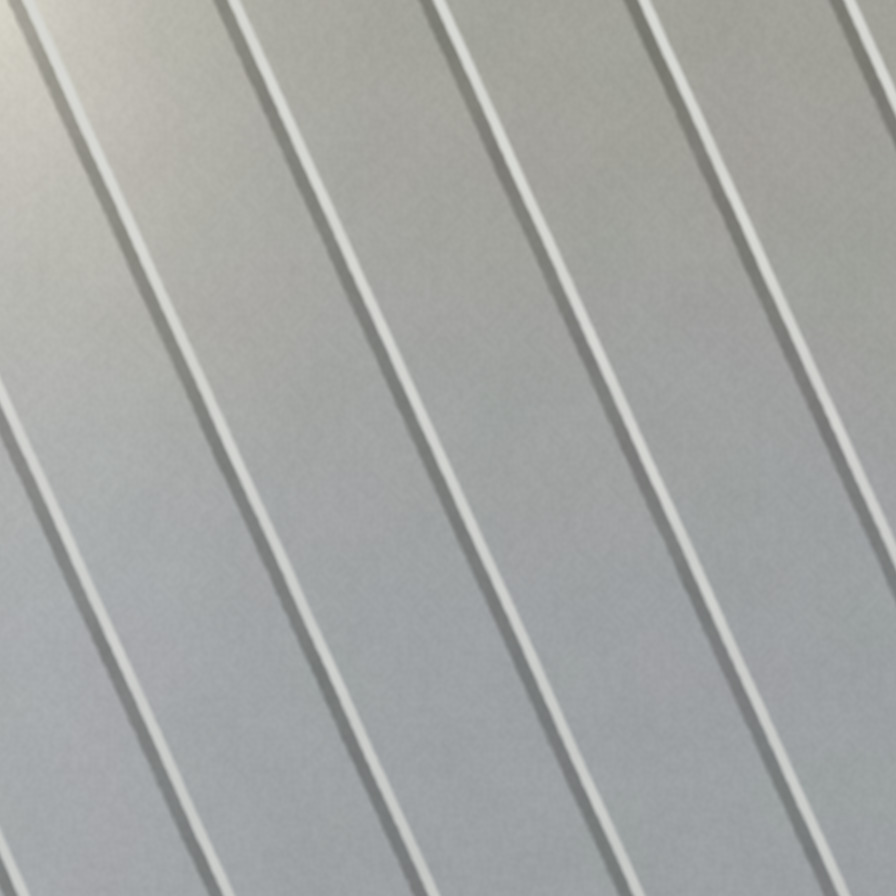
Reproduce this texture procedurally as a three.js fragment shader.

```glsl
// Brushed grey metal panel with slanted raised ribs, each lit on its right and shaded on its left.
varying vec2 vUv;

const float SLOPE = 0.453;       // sideways shift per unit of descent
const float PERIOD = 0.229;      // horizontal distance between ribs
const float FIRST_RIB = 0.032;   // where a rib meets the top edge

const vec3 METAL = vec3(0.618, 0.627, 0.617);
const vec3 WARM_TINT = vec3(0.012, 0.001, -0.016);
const vec3 COOL_TINT = vec3(-0.003, 0.002, 0.020);
const vec3 GLOW = vec3(0.190, 0.180, 0.165);
const vec3 SHADOW = vec3(0.455, 0.462, 0.448);
const vec3 HIGHLIGHT = vec3(0.845, 0.850, 0.835);

float hash(float n) {
  return fract(sin(n * 127.1) * 4375.85);
}

vec2 gradientAt(vec2 cell) {
  float angle = 6.28318 * hash(dot(cell, vec2(1.0, 57.31)));
  return vec2(cos(angle), sin(angle));
}

// Gradient noise, roughly -0.7 to 0.7
float noise(vec2 p) {
  vec2 i = floor(p);
  vec2 f = fract(p);
  vec2 w = f * f * f * (f * (f * 6.0 - 15.0) + 10.0);
  vec2 e = vec2(1.0, 0.0);
  float a = dot(gradientAt(i), f);
  float b = dot(gradientAt(i + e.xy), f - e.xy);
  float c = dot(gradientAt(i + e.yx), f - e.yx);
  float d = dot(gradientAt(i + e.xx), f - e.xx);
  return mix(mix(a, b, w.x), mix(c, d, w.x), w.y);
}

// Soft-edged band around a centre
float band(float x, float centre, float halfWidth, float blur) {
  return 1.0 - smoothstep(halfWidth - blur, halfWidth + blur, abs(x - centre));
}

// Broad light, colour drift and fine grain of the sheet
vec3 metalSheet(vec2 p) {
  float glow = exp(-1.65 * length((p - vec2(0.0, 1.0)) * vec2(2.9, 1.8)));
  float leftLight = 0.025 * (1.0 - smoothstep(0.0, 0.4, p.x));
  float warmth = smoothstep(0.25, 0.95, p.y + 0.15 * noise(p * 4.0));
  float blotch = noise(p * 7.0 + 3.7);
  float grain = 0.015 * noise(p * 75.0) + 0.016 * noise(p * 160.0 + 9.2);
  vec3 colour = METAL + GLOW * glow + leftLight;
  colour += mix(COOL_TINT, WARM_TINT, warmth);
  colour += vec3(0.010, -0.003, 0.007) * blotch;
  return colour + 0.012 * noise(p * 13.0) + grain;
}

// Adds the shaded flank and the bright crest of the nearest rib
vec3 addRib(vec3 base, vec2 p) {
  float across = p.x - SLOPE * (1.0 - p.y) - FIRST_RIB;
  float id = floor(across / PERIOD + 0.5);
  float x = across - id * PERIOD;
  float wobble = 0.0012 * noise(vec2(p.y * 9.0, id * 3.1 + 0.4));
  float rough = 0.0015 * noise(p * 85.0 + 21.0);
  float wear = noise(vec2(p.y * 14.0, id * 5.3 + 0.7));
  float lift = smoothstep(0.0, 0.9, p.y);

  float shade = band(x, -0.0145 + wobble + rough, 0.0085, 0.0045);
  float shadeAmount = 0.80 + 0.12 * hash(id + 8.0) + 0.15 * wear;
  vec3 shadowColour = SHADOW * (base / METAL);
  vec3 colour = mix(base, shadowColour, shade * shadeAmount);

  float crest = band(x, wobble + 0.4 * rough, 0.0062, 0.0043);
  float crestAmount = mix(0.74, 0.98, lift) + 0.14 * wear;
  return mix(colour, HIGHLIGHT, crest * clamp(crestAmount, 0.0, 1.0));
}

void main() {
  vec3 colour = addRib(metalSheet(vUv), vUv);
  gl_FragColor = vec4(clamp(colour, 0.0, 1.0), 1.0);
}
```
